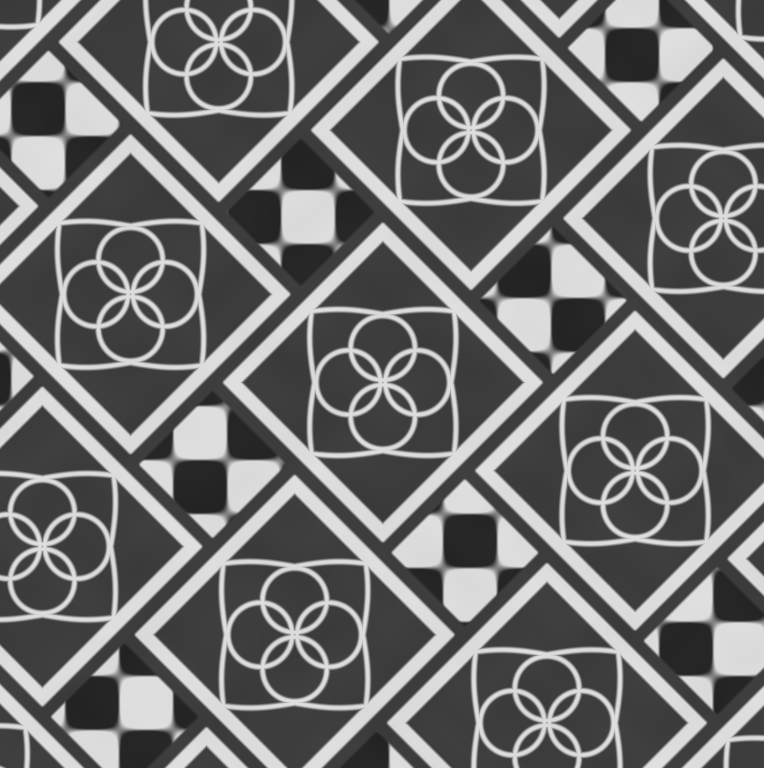
A Shadertoy shader for this pattern:

```glsl
// Two-size square tiling on the diagonal: framed rosettes, with a checkerboard in the small gaps.
#define STEP vec2(0.3285, -0.1148)   // lattice vector; the other is perpendicular
#define ORIGIN vec2(0.4985, 0.5020)  // centre of one large tile
#define LARGE_HALF 0.1478            // half side of a large tile
#define SMALL_HALF 0.0680            // half side of a small tile
#define BORDER 0.0182                // width of the pale tile border
#define STROKE 0.0034                // half width of the rosette lines
#define PETAL vec2(0.0450, 0.0418)   // petal circle: offset, radius
#define CHECK 0.0703                 // side of a checker cell
#define CHECK_ORIGIN vec2(0.0146, 0.9635)
#define SOFT 0.0024                  // edge softness

const float PI = 3.14159265;
const vec3 PALE = vec3(0.865);
const vec3 SLATE = vec3(0.238);
const vec3 BLACK = vec3(0.145);

float coverage(float d) {
    float s = max(SOFT, 0.75 / iResolution.y);
    return 1.0 - smoothstep(-s, s, d);
}

// Square standing on its corner, with slightly rounded tips
float diamond(vec2 p, float halfSide) {
    const float tip = 0.003;
    vec2 q = abs(vec2(p.x + p.y, p.x - p.y)) * 0.70711 - halfSide + tip;
    return length(max(q, 0.0)) + min(max(q.x, q.y), 0.0) - tip;
}

// Four petal circles within a frame whose sides dip at the middle
float rosette(vec2 p) {
    p = abs(p);
    vec2 q = vec2(max(p.x, p.y), min(p.x, p.y));
    float petals = min(abs(length(q - vec2(PETAL.x, 0.0)) - PETAL.y),
                       abs(length(q - vec2(0.0, PETAL.x)) - PETAL.y));
    float side = 0.0890 + 0.0062 * sin(2.5 * min(q.y / 0.0925, 1.0));
    return min(petals, abs(q.x - side)) - STROKE;
}

// Signed distance to the pale cells, negative inside
float checker(vec2 uv) {
    vec2 wave = sin(PI * (uv - CHECK_ORIGIN) / CHECK);
    return wave.x * wave.y * CHECK / PI;
}

// Faint uneven tone from layered sines
float mottle(vec2 uv) {
    float a = sin(uv.x * 31.0 + 2.0 * sin(uv.y * 23.0));
    float b = sin(uv.y * 67.0 + 1.5 * sin(uv.x * 53.0));
    return 0.006 * a + 0.004 * b;
}

void mainImage(out vec4 fragColor, in vec2 fragCoord) {
    vec2 uv = fragCoord / iResolution.y;
    vec2 p = uv - ORIGIN;
    vec2 across = STEP;
    vec2 up = vec2(-STEP.y, STEP.x);
    vec2 cell = round(vec2(dot(p, across), dot(p, up)) / dot(STEP, STEP));

    // Nearest large and small tile among the neighbouring cells
    float large = 1e3;
    float small = 1e3;
    vec2 local = p;
    for (int j = -1; j <= 1; j++) {
        for (int i = -1; i <= 1; i++) {
            vec2 id = cell + vec2(i, j);
            vec2 q = p - id.x * across - id.y * up;
            float d = diamond(q, LARGE_HALF);
            if (d < large) {
                large = d;
                local = q;
            }
            small = min(small, diamond(q - 0.5 * (across + up), SMALL_HALF));
        }
    }

    // Checkered small tiles, then the large tile border and rosette
    vec3 checks = mix(BLACK, PALE, coverage(checker(uv)));
    vec3 color = mix(SLATE, checks, coverage(small));
    float border = coverage(large) * (1.0 - coverage(large + BORDER));
    color = mix(color, PALE, max(border, coverage(rosette(local))));

    fragColor = vec4(color + mottle(uv), 1.0);
}
```
